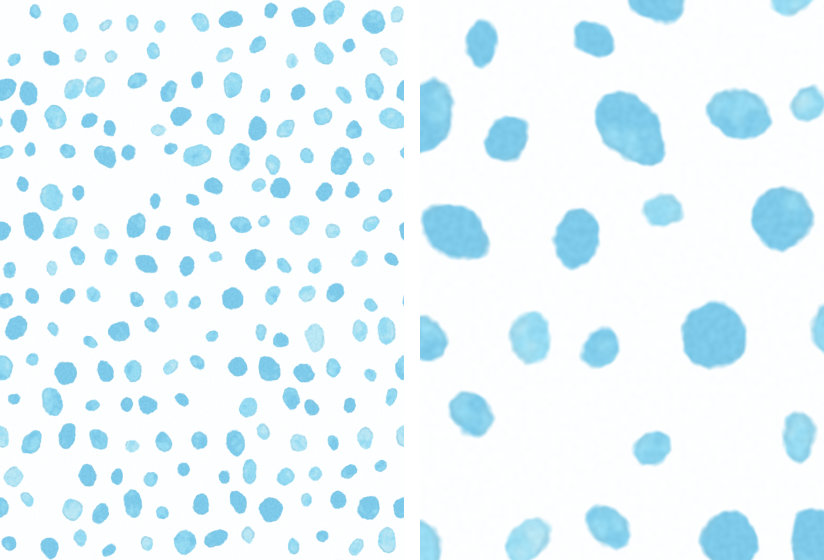
Left: the whole. Right: its middle third, enlarged.
Give the GLSL for this pattern, as a Shadertoy shader.

```glsl
const float ROWS = 16.0;            // even, so the staggered rows wrap
const float JITTER = 0.52;          // scatter of blob centres, in cells
const float MIN_RADIUS = 0.172;
const float RADIUS_RANGE = 0.175;
const float MAX_STRETCH = 1.55;
const float TILT = 1.5;             // spread of directions around vertical
const float EMPTY_SHARE = 0.03;
const float WOBBLE = 0.035;         // hand-drawn outline
const float ROUGHNESS = 0.012;      // fine brush edge
const float EDGE_SOFTNESS = 0.028;
const float WASH_VARIATION = 0.45;
const float GRAIN = 0.018;

const vec3 PAPER = vec3(0.992, 0.998, 1.0);
const vec3 DEEP_BLUE = vec3(0.49, 0.79, 0.915);
const vec3 SKY_BLUE = vec3(0.59, 0.86, 0.95);
const vec3 PALE_BLUE = vec3(0.73, 0.905, 0.955);
const vec3 RIM_BLUE = vec3(0.52, 0.77, 0.87);

vec3 hash3(vec2 p) {
    vec3 q = fract(p.xyx * vec3(0.1031, 0.1030, 0.0973));
    q += dot(q, q.yxz + 33.33);
    return fract((q.xxy + q.yzz) * q.zyx);
}

// Gradient noise that repeats after a whole number of cells
float cornerValue(vec2 corner, vec2 offset, vec2 period) {
    float angle = 6.2832 * hash3(mod(corner, period) + 7.0).x;
    return dot(vec2(cos(angle), sin(angle)), offset);
}

float gradientNoise(vec2 p, vec2 period) {
    vec2 i = floor(p), f = fract(p);
    vec2 u = f * f * f * (f * (f * 6.0 - 15.0) + 10.0);
    vec2 e = vec2(1.0, 0.0);
    float low = mix(cornerValue(i, f, period), cornerValue(i + e, f - e, period), u.x);
    float high = mix(cornerValue(i + e.yx, f - e.yx, period),
                     cornerValue(i + 1.0, f - 1.0, period), u.x);
    return mix(low, high, u.y);
}

float wrappedNoise(vec2 p, vec2 count, float frequency) {
    return gradientNoise(p * frequency, count * frequency);
}

// Approximate signed distance to an ellipse
float ellipse(vec2 p, vec2 radii) {
    float k = length(p / radii);
    return k * (k - 1.0) / max(length(p / (radii * radii)), 0.001);
}

// Distance to the nearest blob (x) and its paleness (y)
vec2 nearestBlob(vec2 p, vec2 count, vec2 cellShape) {
    vec2 nearest = vec2(9.0, 0.0);
    for (int dy = -1; dy <= 1; dy++) {
        float row = floor(p.y) + float(dy);
        float stagger = 0.5 * mod(row, 2.0);
        for (int dx = -1; dx <= 1; dx++) {
            vec2 cell = vec2(floor(p.x - stagger) + float(dx), row);
            vec2 id = mod(cell, count);
            vec3 place = hash3(id + 31.0);
            vec3 form = hash3(id + 113.0);
            vec3 look = hash3(id + 271.0);
            if (look.z < EMPTY_SHARE) continue;

            float size = pow(form.x, 1.5);
            vec2 centre = cell + vec2(stagger, 0.0) + 0.5
                        + (place.xy - 0.5) * JITTER * (1.0 - 0.45 * size);
            vec2 q = (p - centre) * cellShape;
            float tilt = (form.y + place.z - 1.0) * TILT;
            float c = cos(tilt), s = sin(tilt);
            q = mat2(c, s, -s, c) * q;
            float stretch = sqrt(mix(1.0, MAX_STRETCH, form.z));
            vec2 radii = (MIN_RADIUS + RADIUS_RANGE * size) * vec2(1.0 / stretch, stretch);
            float d = ellipse(q, radii);
            if (d < nearest.x) nearest = vec2(d, look.x);
        }
    }
    return nearest;
}

void mainImage(out vec4 fragColor, in vec2 fragCoord) {
    vec2 count = vec2(max(1.0, round(ROWS * iResolution.x / iResolution.y)), ROWS);
    vec2 cellShape = iResolution.xy / count * ROWS / iResolution.y;
    vec2 p = fragCoord / iResolution.xy * count;

    // Blob outline
    vec2 blob = nearestBlob(p, count, cellShape);
    float d = blob.x + WOBBLE * 2.0 * wrappedNoise(p, count, 3.0)
                     + ROUGHNESS * 2.0 * wrappedNoise(p, count, 11.0);
    float softness = max(EDGE_SOFTNESS, 0.75 * ROWS / iResolution.y);
    float coverage = 1.0 - smoothstep(-softness, softness, d);

    // Uneven watercolour wash with a faint darker rim
    float wash = wrappedNoise(p, count, 2.0) + 0.6 * wrappedNoise(p + 0.37, count, 6.0);
    float paleness = blob.y + WASH_VARIATION * wash;
    vec3 paint = mix(DEEP_BLUE, SKY_BLUE, smoothstep(0.3, 0.65, paleness));
    paint = mix(paint, PALE_BLUE, smoothstep(0.65, 1.0, paleness));
    float rim = smoothstep(-0.09, -0.02, d) * smoothstep(-0.1, 0.3, wash);
    paint = mix(paint, RIM_BLUE, 0.5 * rim);

    // Paper grain, stronger in the paint
    float grain = GRAIN * wrappedNoise(p, count, 14.0);
    vec3 color = mix(PAPER + 0.4 * grain, paint + 2.0 * grain, coverage);
    fragColor = vec4(clamp(color, 0.0, 1.0), 1.0);
}
```
